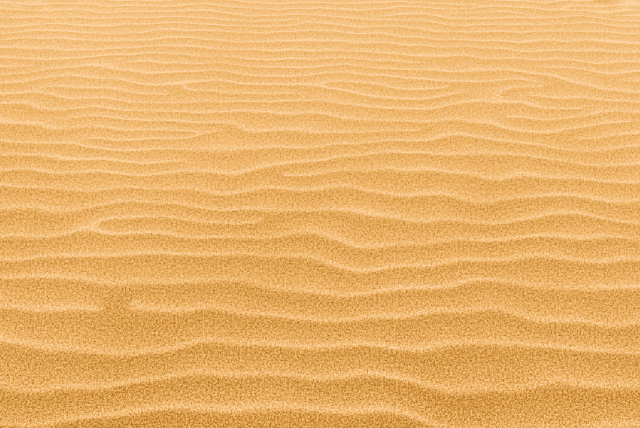
A Shadertoy shader for this texture:

```glsl
const float TAU = 6.2831853;
const float HORIZON = 1.59;        // height of the vanishing line, in canvas heights
const float RIPPLE_DENSITY = 25.0; // ripples per unit of ground depth
const int FORK_PAIRS = 24;

const vec3 SHADOW_SAND = vec3(0.79, 0.55, 0.23);
const vec3 WARM_SAND = vec3(0.93, 0.70, 0.395);
const vec3 PALE_SAND = vec3(0.98, 0.81, 0.60);

vec2 hash2(vec2 p) {
    vec3 q = fract(p.xyx * vec3(0.1031, 0.1030, 0.0973));
    q += dot(q, q.yzx + 33.33);
    return fract((q.xx + q.yz) * q.zy);
}

vec2 gradientAt(vec2 cell) {
    float angle = TAU * hash2(cell).x;
    return vec2(cos(angle), sin(angle));
}

float gradientNoise(vec2 p) {
    vec2 i = floor(p), f = p - i;
    vec2 u = f * f * f * (f * (f * 6.0 - 15.0) + 10.0);
    vec2 e = vec2(1.0, 0.0);
    float a = dot(gradientAt(i), f);
    float b = dot(gradientAt(i + e.xy), f - e.xy);
    float c = dot(gradientAt(i + e.yx), f - e.yx);
    float d = dot(gradientAt(i + e.xx), f - e.xx);
    return mix(mix(a, b, u.x), mix(c, d, u.x), u.y);
}

// Whole-turn phase twists in opposed pairs: a crest splits at one end, rejoins at the other
float forkPhase(vec2 ground, int pairs) {
    float phase = 0.0;
    for (int i = 0; i < pairs; i++) {
        vec2 place = hash2(vec2(float(i) + 3.0, 17.0));
        vec2 shape = hash2(vec2(float(i) + 3.0, 41.0));
        vec2 centre = vec2(mix(-1.2, 1.2, place.x), mix(0.63, 1.65, place.y));
        vec2 halfSpan = vec2(mix(0.07, 0.2, shape.x), mix(-0.02, 0.02, shape.y));
        vec2 a = (ground - centre - halfSpan) * vec2(1.0, 2.2);
        vec2 b = (ground - centre + halfSpan) * vec2(1.0, 2.2);
        float turn = fract(shape.x * 7.0) < 0.5 ? -1.0 : 1.0;
        phase += turn * (atan(a.y, a.x) - atan(b.y, b.x)) / TAU;
    }
    return phase;
}

float ripplePhase(vec2 ground, float density) {
    float sway = 0.85 * gradientNoise(ground * vec2(3.6, 6.0) + 8.3);
    float wobble = 0.3 * gradientNoise(ground * vec2(10.0, 15.0) + 31.7);
    return ground.y * density + 0.6 * ground.x + sway + wobble + forkPhase(ground, FORK_PAIRS);
}

// Narrow bright crest, dim slope in front of it, soft light behind it
float rippleLight(float phase, float strength) {
    float d = fract(phase + 0.5) - 0.5;
    float width = d > 0.0 ? 0.14 : 0.085;
    float crest = exp(-d * d / (width * width));
    return strength * crest + 0.09 * sin(TAU * phase);
}

float grainLight(vec2 uv, float nearness) {
    float coarse = gradientNoise(uv * 173.0 + 5.1);
    float fine = gradientNoise(uv * 287.0 + 71.3);
    float speck = smoothstep(0.28, 0.5, gradientNoise(uv * 221.0 + 140.7));
    return (coarse + fine) * mix(0.24, 0.66, nearness) - 0.45 * speck * nearness;
}

vec3 sandColour(float tone) {
    vec3 dark = mix(SHADOW_SAND, WARM_SAND, clamp(tone * 2.0, -0.7, 1.0));
    return mix(dark, PALE_SAND, clamp(tone * 2.0 - 1.0, 0.0, 1.15));
}

void mainImage(out vec4 fragColor, in vec2 fragCoord) {
    vec2 uv = fragCoord / iResolution.y;
    float aspect = iResolution.x / iResolution.y;

    // Perspective view of flat ground
    float drop = HORIZON - uv.y;
    vec2 ground = vec2(uv.x - 0.5 * aspect, 1.0) / drop;

    // Ripples fade where they become finer than the canvas can show
    float footprint = RIPPLE_DENSITY / (drop * drop * iResolution.y);
    float visible = (1.0 - smoothstep(0.25, 0.6, footprint)) * mix(1.0, 0.75, uv.y);
    float strength = 0.42 + 0.3 * gradientNoise(ground * vec2(5.0, 12.0) + 53.0);
    float ripples = rippleLight(ripplePhase(ground, RIPPLE_DENSITY), strength) * visible;

    // Haze toward the distance, with broad uneven light
    float tone = 0.25 + 0.28 * uv.y + 0.25 * uv.y * uv.y;
    tone += 0.12 * gradientNoise(uv * 2.3 + 11.0);

    // Disturbed sand in the far corners
    float corner = smoothstep(0.93, 1.0, uv.y) * smoothstep(0.3, 0.5, abs(uv.x / aspect - 0.5));
    tone += 0.5 * corner * gradientNoise(uv * vec2(16.0, 60.0));

    tone += ripples + grainLight(uv, 1.0 - uv.y);
    fragColor = vec4(clamp(sandColour(tone), 0.0, 1.0), 1.0);
}
```
